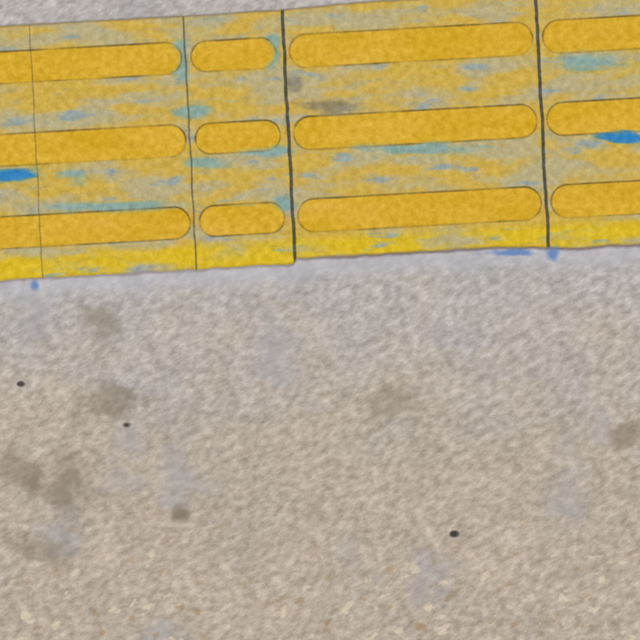
Reproduce this texture procedurally as a Shadertoy shader.

```glsl
vec2 hashGradient(vec2 cell) {
  vec3 h = fract(cell.xyx * vec3(0.1031, 0.1030, 0.0973));
  h += dot(h, h.yzx + 33.33);
  float a = 6.2832 * fract((h.x + h.y) * h.z);
  return vec2(cos(a), sin(a));
}

float gradientNoise(vec2 p) {
  vec2 i = floor(p), f = p - i, e = vec2(1, 0);
  vec2 w = f * f * (3.0 - 2.0 * f);
  float a = dot(hashGradient(i), f);
  float b = dot(hashGradient(i + e), f - e);
  float c = dot(hashGradient(i + e.yx), f - e.yx);
  float d = dot(hashGradient(i + 1.0), f - 1.0);
  return 1.4 * mix(mix(a, b, w.x), mix(c, d, w.x), w.y);
}

float fbm(vec2 p) {
  float sum = 0.0, gain = 0.55;
  for (int i = 0; i < 4; i++) {
    sum += gain * gradientNoise(p);
    p = mat2(1.6, 1.2, -1.2, 1.6) * p + 7.3;
    gain *= 0.55;
  }
  return sum;
}

float fill(float d, float soft) { return 1.0 - smoothstep(-soft, soft, d); }

// Ragged ellipse: centre.xy, radii.zw
float blot(vec2 p, vec4 e, float ragged) {
  return 1.0 - smoothstep(0.3, 1.3, length((p - e.xy) / e.zw) + ragged);
}

// Rounded bar centred on y = 0
float bar(vec2 p, float left, float right, float r) {
  float x = max(abs(p.x - 0.5 * (left + right)) - 0.5 * (right - left) + r, 0.0);
  return length(vec2(x, p.y)) - r;
}

vec3 concrete(vec2 p) {
  vec2 g = mat2(0.88, 0.48, -0.48, 0.88) * p;
  float grain = fbm(g * vec2(65, 105));
  float cloud = fbm(p * 7.0 + 3.0);
  float patches = fbm(p * 22.0 + 11.0);
  float warm = smoothstep(0.4, 0.75, p.y + 0.15 * cloud);
  vec3 col = mix(vec3(0.71, 0.685, 0.67), vec3(0.715, 0.665, 0.605), warm);
  col += vec3(0.03, 0.025, 0.01) * cloud + 0.05 * patches + 0.15 * grain;
  col = mix(col, vec3(0.64, 0.63, 0.65), 0.5 * smoothstep(0.15, 0.5, fbm(p * 6.0 + 31.0)));

  // Pale and rusty flecks toward the lower edge
  float low = smoothstep(0.68, 0.98, p.y);
  float fleck = fbm(g * vec2(32, 48) + 19.0);
  col = mix(col, vec3(0.87, 0.81, 0.70), low * 0.7 * smoothstep(0.22, 0.5, fleck));
  col = mix(col, vec3(0.64, 0.51, 0.36), low * 0.5 * smoothstep(0.25, 0.55, -fleck));

  // Soft stains, then dark pits: centre, radius, strength
  vec4 stains[11] = vec4[11](
    vec4(0.16, 0.507, 0.035, 0.4), vec4(0.17, 0.635, 0.045, 0.5), vec4(0.1, 0.757, 0.045, 0.55),
    vec4(0.28, 0.803, 0.018, 0.7), vec4(0.07, 0.855, 0.035, 0.4), vec4(0.03, 0.735, 0.04, 0.4),
    vec4(0.61, 0.64, 0.04, 0.3), vec4(0.98, 0.68, 0.03, 0.5),
    vec4(0.197, 0.664, 0.008, 1), vec4(0.709, 0.834, 0.006, 1), vec4(0.032, 0.6, 0.006, 0.9));
  for (int i = 0; i < 11; i++) {
    vec4 s = stains[i];
    float m = blot(p, vec4(s.xy, s.z * vec2(1.1, 0.8)), 0.9 * patches);
    col = mix(col, i < 8 ? vec3(0.49, 0.44, 0.37) : vec3(0.27, 0.25, 0.25), m * s.w);
  }
  return col;
}

vec3 paintedTiles(vec2 p, vec2 q, float soft) {
  float streak = fbm(q * vec2(13, 45));
  float wear = fbm(q * vec2(8, 24) + 5.0);

  // Worn yellow ground, cleaner along the lower border
  vec3 col = mix(vec3(0.80, 0.67, 0.30), vec3(0.72, 0.67, 0.50), smoothstep(-0.25, 0.3, wear + 0.5 * streak));
  col = mix(col, vec3(0.86, 0.73, 0.13), 0.8 * smoothstep(0.392, 0.41, q.y) * smoothstep(0.5, -0.1, wear));
  col = mix(col, vec3(0.55, 0.63, 0.67), 0.7 * smoothstep(0.2, 0.5, streak));

  // Blue paint showing through; the first two blots are freshest
  vec4 splashes[12] = vec4[12](
    vec4(0.02, 0.272, 0.055, 0.011), vec4(0.97, 0.215, 0.05, 0.01), vec4(0.305, 0.176, 0.03, 0.013),
    vec4(0.32, 0.254, 0.045, 0.012), vec4(0.283, 0.1, 0.014, 0.035), vec4(0.424, 0.075, 0.012, 0.032),
    vec4(0.41, 0.234, 0.04, 0.01), vec4(0.442, 0.315, 0.018, 0.016), vec4(0.66, 0.232, 0.09, 0.011),
    vec4(0.92, 0.097, 0.07, 0.014), vec4(0.115, 0.272, 0.035, 0.011), vec4(0.18, 0.324, 0.15, 0.01));
  float blue = 0.0, fresh = 0.0;
  for (int i = 0; i < 12; i++) {
    float m = blot(p, splashes[i], 1.3 * streak);
    if (i < 2) fresh = max(fresh, m); else blue = max(blue, m);
  }

  // Raised bars, three rows on four tiles
  float row = clamp(round((q.y - 0.106) / 0.129), 0.0, 2.0);
  vec2 b = q - vec2(0, 0.106 + 0.129 * row);
  float d = min(min(bar(b, -0.4, 0.279, 0.025), bar(b, 0.294, 0.427, 0.024)),
                min(bar(b, 0.448, 0.829, 0.026), bar(b, 0.845, 1.4, 0.026)));
  col = mix(col, vec3(0.835, 0.665, 0.20) + vec3(0.03, 0.035, 0.09) * wear, fill(d, soft));
  col = mix(col, vec3(0.46, 0.64, 0.70), 0.75 * blue * smoothstep(-0.009, 0.003, d));
  col = mix(col, vec3(0.16, 0.50, 0.78), 0.9 * fresh);
  float rim = clamp(0.5 + 0.8 * streak - 5.0 * b.y, 0.15, 0.85);
  col = mix(col, vec3(0.43, 0.35, 0.19), rim * fill(abs(d) - 0.0014, soft));

  // Grey scuffs
  float scuff = max(blot(p, vec4(0.52, 0.167, 0.045, 0.014), streak), blot(p, vec4(0.459, 0.127, 0.015, 0.018), streak));
  col = mix(col, vec3(0.50, 0.48, 0.43), 0.75 * scuff);

  // Tile joints: position, half width, strength
  vec3 joints[4] = vec3[4](vec3(0.044, 0.001, 0.4), vec3(0.285, 0.0013, 0.65),
                           vec3(0.44, 0.0025, 0.9), vec3(0.837, 0.0025, 0.9));
  for (int i = 0; i < 4; i++) {
    vec3 j = joints[i];
    col = mix(col, vec3(0.29, 0.28, 0.24), j.z * fill(abs(q.x - j.x + 0.002 * wear) - j.y, soft));
  }
  return col + 0.09 * fbm(p * 95.0);
}

void mainImage(out vec4 fragColor, in vec2 fragCoord) {
  // Depth runs down from the top edge; q is the skewed tile frame
  vec2 p = fragCoord / iResolution.xy;
  p.y = 1.0 - p.y;
  vec2 q = p + vec2(-0.052, 0.056) * p.yx;
  float soft = max(0.0018, 1.0 / iResolution.y);
  float ragged = fbm(p * 28.0);
  float wide = smoothstep(0.435, 0.445, q.x) * (1.0 - smoothstep(0.75, 0.9, q.x));
  float lower = q.y - 0.438 + 0.008 * wide + 0.003 * ragged;
  float upper = 0.041 - 0.006 * smoothstep(0.4, 0.6, p.x) - q.y + 0.002 * ragged;

  // Bluish cement strip under the band
  vec3 col = concrete(p);
  float strip = fill(lower - 0.029 + 0.015 * ragged, 0.021) * step(0.2, q.y);
  col = mix(col, vec3(0.74, 0.73, 0.76) + 0.1 * ragged, 0.65 * strip);
  col = mix(col, paintedTiles(p, q, soft), fill(max(lower, upper), soft));

  // Shaded borders and blue drips
  float shade = mix(0.4, 0.75, smoothstep(0.4, 0.55, p.x));
  col = mix(col, vec3(0.40, 0.33, 0.32), shade * fill(abs(lower - 0.001) - 0.002, 2.0 * soft));
  col = mix(col, vec3(0.45, 0.40, 0.35), 0.6 * fill(abs(upper) - 0.0015, 1.5 * soft));
  float drip = max(blot(p, vec4(0.055, 0.446, 0.01, 0.011), ragged), blot(p, vec4(0.865, 0.399, 0.014, 0.014), ragged));
  drip = max(drip, blot(p, vec4(0.8, 0.395, 0.05, 0.006), ragged));
  col = mix(col, vec3(0.36, 0.50, 0.72), 0.8 * drip);
  fragColor = vec4(clamp(col, 0.0, 1.0), 1);
}
```
